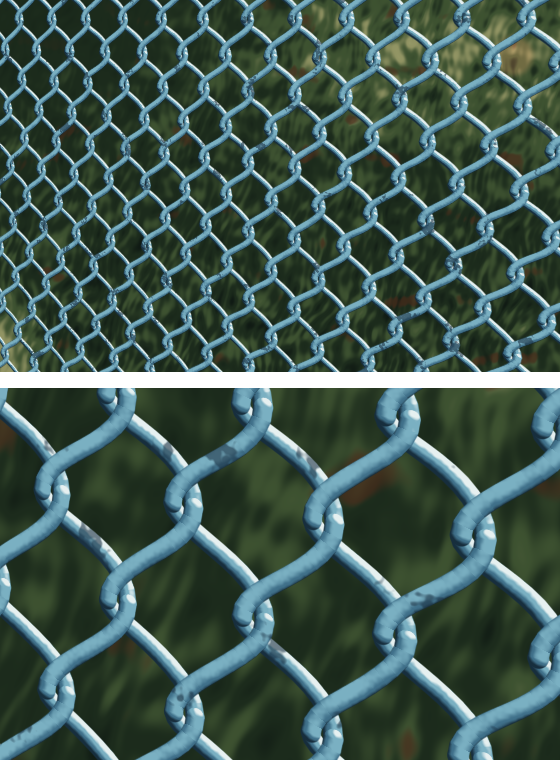
Top: the whole. Bottom: its middle third, enlarged.
Reproduce this pattern procedurally as a Shadertoy shader.

```glsl
// Chain-link fence of bluish galvanised wire, seen at an angle, before blurred sunlit grass.
#define CENTER vec2(0.6074, 0.5195)   // a reference knot, y measured downward
#define AXIS_U vec2(0.0958, -0.0020)  // step to the next knot across
#define AXIS_V vec2(0.0088, 0.1893)   // step to the next knot down
#define TILT vec2(-0.0335, 0.012)     // perspective along both axes
#define ROW 1.5                       // mesh height relative to its width
#define RADIUS 0.069                  // wire radius in mesh widths
#define HOOK 0.08                     // how far a bend reaches past its knot
#define LIGHT normalize(vec3(0.48, -0.68, 0.55))
#define WEAR 0.6
#define SEGMENTS 12

vec2 hashGradient(vec2 cell) {
    vec3 h = fract(cell.xyx * vec3(0.1031, 0.1030, 0.0973));
    h += dot(h, h.yzx + 33.33);
    float a = 6.2832 * fract((h.x + h.y) * h.z);
    return vec2(cos(a), sin(a));
}

float gradientNoise(vec2 p) {
    vec2 i = floor(p), f = fract(p);
    vec2 u = f * f * f * (f * (f * 6.0 - 15.0) + 10.0), e = vec2(1, 0);
    float a = dot(hashGradient(i), f);
    float b = dot(hashGradient(i + e.xy), f - e.xy);
    float c = dot(hashGradient(i + e.yx), f - e.yx);
    float d = dot(hashGradient(i + e.xx), f - e.xx);
    return 1.4 * mix(mix(a, b, u.x), mix(c, d, u.x), u.y);
}

float glow(vec2 p, vec2 center, vec2 size) {
    vec2 d = (p - center) / size;
    return exp(-dot(d, d));
}

vec3 grass(vec2 p) {
    // Sunlight falls in a band at the upper right and in a low left corner
    float sun = glow(p, vec2(1.2, 0.14), vec2(0.55, 0.22));
    float corner = glow(p, vec2(0.0, 0.95), vec2(0.09, 0.12));
    float shade = glow(p, vec2(0.1, 0.0), vec2(0.48, 0.27));
    // Soft clumps, and slanted blades that get sharper toward the viewer
    float clumps = gradientNoise(p * vec2(10.0, 13.0)) + 0.7 * gradientNoise(p * vec2(25.0, 29.0) + 7.0);
    vec2 bent = p + 0.03 * vec2(gradientNoise(p * 7.0), gradientNoise(p * 7.0 + 31.0));
    float blades = gradientNoise(vec2(bent.x * 58.0 + bent.y * 15.0, bent.y * 22.0));
    float texture1 = 0.25 * clumps + mix(0.18, 0.38, smoothstep(0.2, 1.0, p.y)) * blades;
    float v = 0.37 + 0.36 * sun + 0.6 * corner - 0.15 * shade;
    v += texture1 * (0.75 + 0.6 * sun) * (1.0 - 0.75 * shade);
    vec3 col = mix(vec3(0.06, 0.10, 0.075), vec3(0.11, 0.17, 0.11), smoothstep(0.0, 0.3, v));
    col = mix(col, vec3(0.24, 0.32, 0.19), smoothstep(0.3, 0.6, v));
    col = mix(col, vec3(0.57, 0.58, 0.39), smoothstep(0.6, 1.0, v));
    col = mix(col, vec3(0.85, 0.85, 0.65), smoothstep(1.0, 1.5, v));
    // Scattered fallen leaves
    float leaf = gradientNoise(p * vec2(9.0, 13.0) + 19.0) + 0.2 * blades;
    col = mix(col, vec3(0.29, 0.16, 0.10), 0.65 * smoothstep(0.5, 0.72, leaf) * (1.0 - shade));
    // Faint warm flare
    return col + vec3(0.20, 0.10, 0.07) * smoothstep(0.065, 0.04, length(p - vec2(1.38, 0.15)));
}

vec2 bezier(vec2 a, vec2 b, vec2 c, vec2 d, float t) {
    float s = 1.0 - t;
    return s * s * s * a + 3.0 * s * t * (s * b + t * c) + t * t * t * d;
}

// Offset from the nearest point of one strand running between two bends
vec2 strandOffset(vec2 p, bool rising) {
    float left = -HOOK, right = 0.5 + HOOK;
    vec2 a = rising ? vec2(right, 0.80) : vec2(left, 0.04);
    vec2 b = rising ? vec2(right, 1.12) : vec2(left, 0.20);
    vec2 c = rising ? vec2(left, 1.27) : vec2(right, 0.40);
    vec2 d = rising ? vec2(left, 1.54) : vec2(right, 0.80);
    float middle = 0.5 * (a.y + d.y);
    p.y = mod(p.y - middle + 0.5 * ROW, ROW) - 0.5 * ROW + middle;
    vec2 best = vec2(9.0), start = a;
    for (int i = 1; i <= SEGMENTS; i++) {
        vec2 end = bezier(a, b, c, d, float(i) / float(SEGMENTS));
        vec2 along = end - start, rel = p - start;
        vec2 off = rel - along * clamp(dot(rel, along) / dot(along, along), 0.0, 1.0);
        if (dot(off, off) < dot(best, best)) best = off;
        start = end;
    }
    return best;
}

vec3 wireColor(vec2 offset, vec2 q) {
    vec2 n = offset / RADIUS;
    float lit = dot(vec3(n, sqrt(max(0.0, 1.0 - dot(n, n)))), LIGHT);
    lit += 0.10 * gradientNoise(q * 5.0) + 0.06 * gradientNoise(q * 26.0);
    vec3 col = mix(vec3(0.09, 0.18, 0.24), vec3(0.25, 0.44, 0.54), smoothstep(-0.25, 0.25, lit));
    col = mix(col, vec3(0.48, 0.69, 0.76), smoothstep(0.25, 0.62, lit));
    col = mix(col, vec3(0.90, 0.94, 0.94), smoothstep(0.72, 0.93, lit));
    // Dark streaks of worn zinc
    float worn = smoothstep(0.42, 0.62, gradientNoise(q * 2.3 + 5.0) + 0.3 * gradientNoise(q * 17.0));
    return mix(col, vec3(0.11, 0.20, 0.27), WEAR * worn);
}

void mainImage(out vec4 fragColor, in vec2 fragCoord) {
    vec2 p = vec2(fragCoord.x, iResolution.y - fragCoord.y) / iResolution.y;
    // Undo the perspective to reach the plane of the fence
    vec2 q = inverse(mat2(AXIS_U - TILT.x * p, AXIS_V - TILT.y * p)) * (p - CENTER);
    q.y *= ROW;
    q += 0.018 * vec2(gradientNoise(q * 1.3), gradientNoise(q * 1.3 + 40.0));
    float blur = 0.6 * length(fwidth(q));
    vec3 col = grass(p);
    // Falling strands lie behind, rising strands in front
    for (int layer = 0; layer < 2; layer++) {
        for (int k = -1; k <= 1; k++) {
            float wire = floor(q.x * 2.0) + float(k);
            vec2 offset = strandOffset(q - wire * vec2(0.5, 0.5 * ROW), layer == 1);
            float cover = 1.0 - smoothstep(-blur, blur, length(offset) - RADIUS);
            col = mix(col, wireColor(offset, q), cover);
        }
    }
    fragColor = vec4(col, 1.0);
}
```
